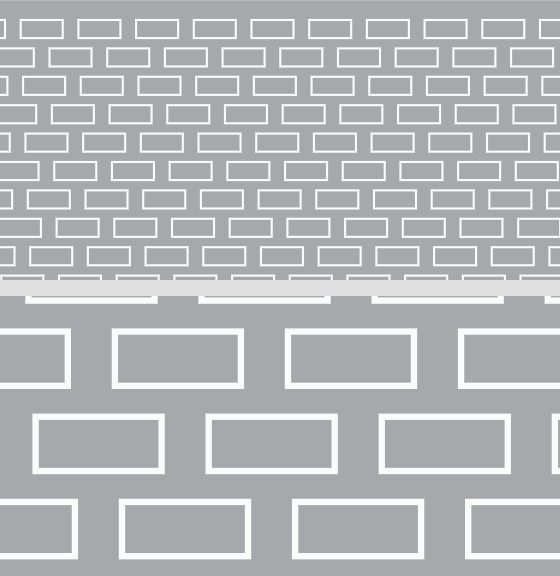
Top: the whole. Bottom: its middle third, enlarged.
A WebGL 2 fragment shader for this pattern:

```glsl
#version 300 es
precision highp float;
// Staggered courses of white outlined bricks on a plain grey wall.

uniform vec2 u_resolution;
out vec4 fragColor;

// Signed distance to a sharp-cornered box, with mitred outer contours
float boxDistance(vec2 p, vec2 halfSize) {
    vec2 q = abs(p) - halfSize;
    return max(q.x, q.y);
}

void main() {
    // The canvas is 384 units high, measured down from the top
    float unitsPerPixel = 384.0 / u_resolution.y;
    vec2 p = gl_FragCoord.xy * unitsPerPixel;
    p.y = 384.0 - p.y;

    // Courses: each second one moves half a brick, each pair drifts right
    vec2 pitch = vec2(79.125, 38.95);
    float course = floor((p.y - 20.3) / pitch.y);
    float shift = mod(course, 2.0) * 39.5 + floor(course / 2.0) * 3.25;

    // Position relative to the centre of the nearest brick
    vec2 local = p - vec2(57.2 + shift, 39.8 + course * pitch.y);
    local.x = (fract(local.x / pitch.x + 0.5) - 0.5) * pitch.x;

    // Outline lying just inside the brick edge
    float lineWidth = 2.9;
    float d = boxDistance(local, vec2(30.25, 13.85));
    float outline = abs(d + 0.5 * lineWidth) - 0.5 * lineWidth;
    float ink = clamp(0.5 - outline / unitsPerPixel, 0.0, 1.0);
    ink *= step(0.0, course);

    // Faint light hairline along the top border
    float hairline = 0.25 * clamp((1.0 - p.y) / unitsPerPixel + 0.5, 0.0, 1.0);

    vec3 wallGrey = vec3(0.655, 0.66, 0.675);
    vec3 lineWhite = vec3(0.98, 0.985, 0.985);
    fragColor = vec4(mix(wallGrey, lineWhite, max(ink, hairline)), 1.0);
}
```
